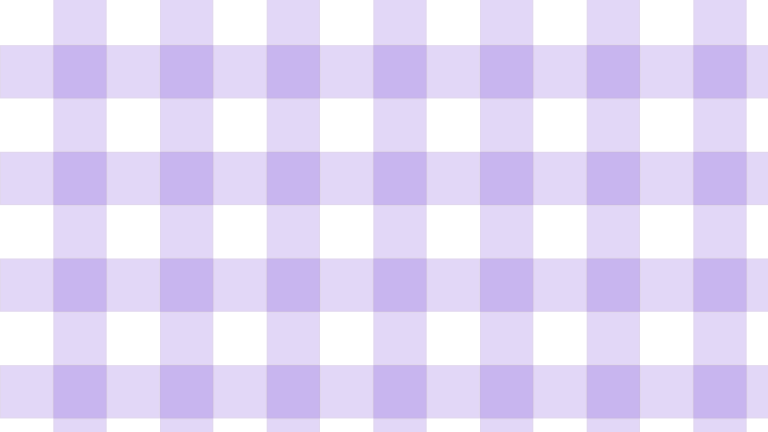
Reproduce this pattern procedurally as a Shadertoy shader.

```glsl
const float REPEATS_DOWN = 4.05;
const vec2 BAND_CENTER = vec2(0.75, 0.377);
const float BAND_HALF_WIDTH = 0.25;
const float SEAM_HALF_WIDTH = 0.010;

const vec3 WHITE = vec3(1.0);
const vec3 LILAC = vec3(0.885, 0.843, 0.967);
const vec3 VIOLET = vec3(0.783, 0.708, 0.937);
const vec3 SEAM_TINT = vec3(0.998, 1.0, 0.965);

// Signed distance to repeating bands on both axes, negative inside
vec2 bandDistance(vec2 p, vec2 center, float halfWidth) {
    return abs(fract(p - center + 0.5) - 0.5) - halfWidth;
}

// Coverage of a shape with an edge one pixel wide
vec2 coverage(vec2 dist, float pixel) {
    return clamp(0.5 - dist / pixel, 0.0, 1.0);
}

// White where no band lies, lilac under one, violet where two cross
vec3 ginghamColor(vec2 bands) {
    vec3 lower = mix(WHITE, LILAC, bands.x);
    vec3 upper = mix(LILAC, VIOLET, bands.x);
    return mix(lower, upper, bands.y);
}

void mainImage(out vec4 fragColor, in vec2 fragCoord) {
    float pixel = REPEATS_DOWN / iResolution.y;
    vec2 p = fragCoord * pixel;

    vec2 dist = bandDistance(p, BAND_CENTER, BAND_HALF_WIDTH);
    vec2 bands = coverage(dist, pixel);
    vec3 color = ginghamColor(bands);

    // Faint warm seams along the dyed edges
    vec2 seams = coverage(abs(dist) - SEAM_HALF_WIDTH, pixel);
    float dyed = max(bands.x, bands.y);
    color *= mix(vec3(1.0), SEAM_TINT, max(seams.x, seams.y) * dyed);

    fragColor = vec4(color, 1.0);
}
```
